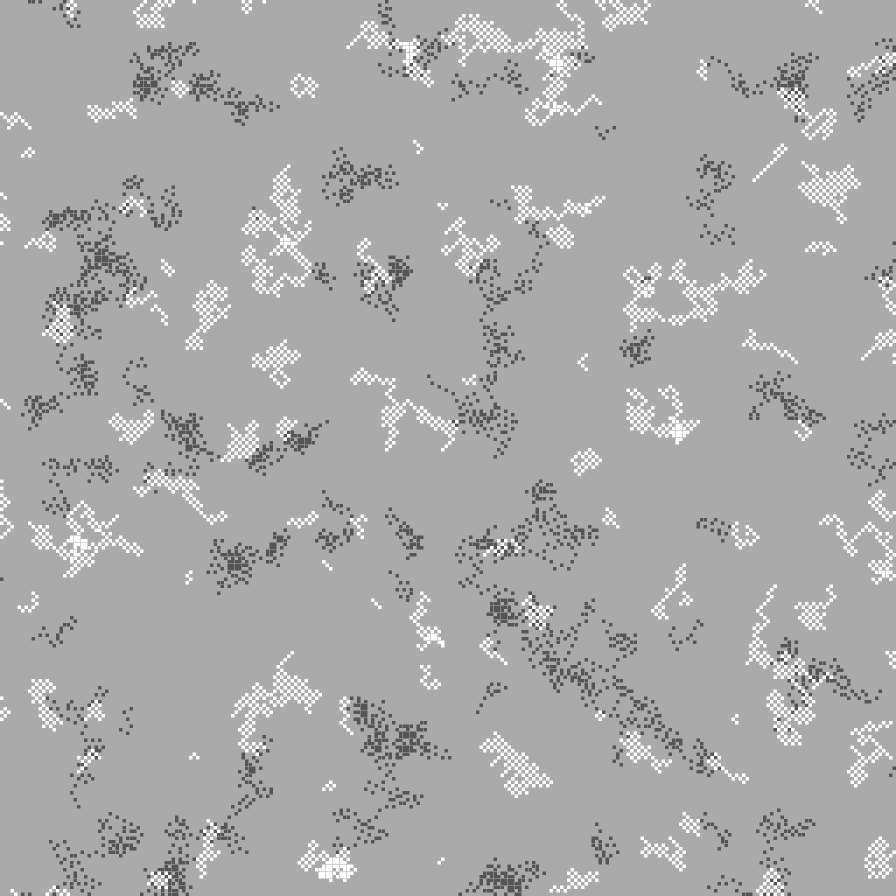
A Shadertoy shader for this texture:

```glsl
// Grey field speckled with white diagonal random walks and dark knight-move random walks.

const float GRID_CELLS = 256.0;
const vec3 GREY  = vec3(0.667);
const vec3 WHITE = vec3(1.0);
const vec3 DARK  = vec3(0.333);
const ivec2 DIAGONAL_STEP = ivec2(1, 1);
const ivec2 KNIGHT_STEP   = ivec2(1, 2);

// Integer hash with good avalanche
uint scramble(uint x) {
    x ^= x >> 16; x *= 0x7feb352du;
    x ^= x >> 15; x *= 0x846ca68bu;
    return x ^ (x >> 16);
}

uint tileSeed(ivec2 tile, uint salt) {
    return scramble(uint(tile.x) + scramble(uint(tile.y) + scramble(salt)));
}

// Advances the random state and returns a value in 0..1
float nextRandom(inout uint state) {
    state = state * 1664525u + 1013904223u;
    return float(state >> 8) / 16777216.0;
}

// Smoothed coverage of one unit grid cell
float cellCoverage(vec2 p, ivec2 cell, float pixel) {
    vec2 d = abs(p - vec2(cell) - 0.5) - 0.5;
    vec2 c = clamp(0.5 - d / pixel, 0.0, 1.0);
    return c.x * c.y;
}

// Random move: the base step with random signs and, at times, swapped axes
ivec2 randomMove(ivec2 baseStep, inout uint state) {
    int bits = int(nextRandom(state) * 8.0);
    ivec2 move = (bits & 4) != 0 ? baseStep.yx : baseStep;
    return move * (ivec2(bits & 1, (bits >> 1) & 1) * 2 - 1);
}

// Coverage of all cells visited by the walks that start in nearby tiles
float walkers(vec2 p, float pixel, int tileSize, ivec2 baseStep,
              float minSteps, float extraSteps, uint salt) {
    ivec2 home = ivec2(floor(p / float(tileSize)));
    float coverage = 0.0;
    for (int j = -1; j <= 1; j++)
    for (int i = -1; i <= 1; i++) {
        ivec2 tile = home + ivec2(i, j);
        uint state = tileSeed(tile, salt);
        float startX = nextRandom(state);
        float startY = nextRandom(state);
        float lengthBias = nextRandom(state);
        ivec2 cell = tile * tileSize + ivec2(vec2(startX, startY) * float(tileSize));
        int steps = int(minSteps + extraSteps * lengthBias * lengthBias);
        for (int s = 0; s < steps; s++) {
            coverage = max(coverage, cellCoverage(p, cell, pixel));
            cell += randomMove(baseStep, state);
        }
    }
    return coverage;
}

void mainImage(out vec4 fragColor, in vec2 fragCoord) {
    float pixel = GRID_CELLS / iResolution.y;
    vec2 p = fragCoord * pixel;

    // Dark scattered clumps, then white diagonal lace on top
    float dark  = walkers(p, pixel, 32, KNIGHT_STEP, 5.0, 150.0, 17u);
    float white = walkers(p, pixel, 24, DIAGONAL_STEP, 4.0, 130.0, 53u);

    vec3 color = mix(GREY, DARK, dark);
    color = mix(color, WHITE, white);
    fragColor = vec4(color, 1.0);
}
```
